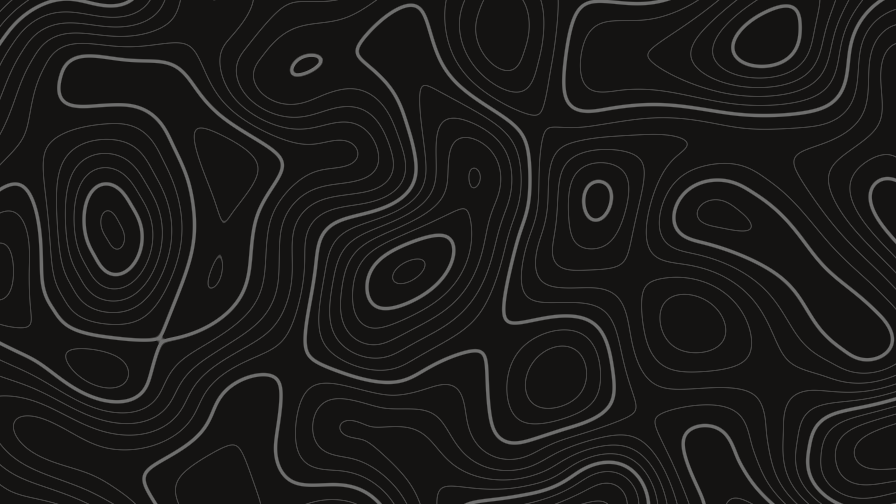
Give the GLSL for this pattern, as a Shadertoy shader.

```glsl
#define HILL_FREQ 3.1        // hills per canvas height
#define BASIN_FREQ 1.5       // broad undulation
#define BASIN_GAIN 0.45
#define WARP_AMOUNT 0.07
#define LEVEL_STEP 0.086     // height between contours
#define INDEX_EVERY 5.0      // each n-th contour is bold
#define LEVEL_SHIFT 0.15
#define THIN_WIDTH 0.0013
#define BOLD_WIDTH 0.0068
#define GROUND_COLOR vec3(0.080, 0.075, 0.071)
#define LINE_COLOR vec3(0.435, 0.435, 0.430)
#define MAP_ORIGIN vec2(7.3, 4.1)

// Unit gradient at a lattice point, from an integer hash
vec2 latticeGradient(ivec2 cell) {
    uint h = uint(cell.x + 512) * 1597u ^ uint(cell.y + 512) * 51749u;
    h = (h ^ (h >> 15)) * 73244475u;
    h = (h ^ (h >> 13)) * 73244475u;
    h ^= h >> 16;
    float angle = float(h & 65535u) / 65536.0 * 6.28319;
    return vec2(cos(angle), sin(angle));
}

float cornerValue(ivec2 cell, vec2 f, ivec2 corner) {
    return dot(latticeGradient(cell + corner), f - vec2(corner));
}

// Gradient noise with a quintic fade
float gradientNoise(vec2 p) {
    ivec2 cell = ivec2(floor(p));
    vec2 f = fract(p);
    vec2 u = f * f * f * (f * (f * 6.0 - 15.0) + 10.0);
    float bottom = mix(cornerValue(cell, f, ivec2(0, 0)), cornerValue(cell, f, ivec2(1, 0)), u.x);
    float top = mix(cornerValue(cell, f, ivec2(0, 1)), cornerValue(cell, f, ivec2(1, 1)), u.x);
    return mix(bottom, top, u.y);
}

// Terrain: warped hills over rotated, broader basins
float terrain(vec2 p) {
    vec2 bend = vec2(gradientNoise(p * 2.1 + 31.7), gradientNoise(p * 2.1 + 63.2));
    p += WARP_AMOUNT * bend;
    vec2 turned = mat2(0.8, 0.6, -0.6, 0.8) * p;
    return gradientNoise(turned * HILL_FREQ)
         + BASIN_GAIN * gradientNoise(p * BASIN_FREQ + 17.4);
}

// Canvas distance to the nearest multiple of spacing
float contourDistance(float height, float spacing, float slope) {
    return abs(fract(height / spacing + 0.5) - 0.5) * spacing / slope;
}

// Share of a pixel-wide filter covered by a line
float lineCoverage(float dist, float width, float filterSize) {
    float halfWidth = 0.5 * width;
    float halfFilter = 0.5 * filterSize;
    float overlap = min(dist + halfFilter, halfWidth) - max(dist - halfFilter, -halfWidth);
    return clamp(overlap / filterSize, 0.0, 1.0);
}

void mainImage(out vec4 fragColor, in vec2 fragCoord) {
    float pixel = 1.0 / iResolution.y;
    vec2 p = fragCoord * pixel + MAP_ORIGIN;

    // Height and local slope
    vec2 e = vec2(0.003, 0.0);
    float height = terrain(p) + LEVEL_SHIFT;
    vec2 grad = vec2(terrain(p + e.xy) - terrain(p - e.xy),
                     terrain(p + e.yx) - terrain(p - e.yx)) / (2.0 * e.x);
    float slope = max(length(grad), 0.3);

    // Thin contours and bold index contours
    float thinDist = contourDistance(height, LEVEL_STEP, slope);
    float boldDist = contourDistance(height, LEVEL_STEP * INDEX_EVERY, slope);
    float thin = lineCoverage(thinDist, THIN_WIDTH, pixel * 1.2);
    float bold = lineCoverage(boldDist, BOLD_WIDTH, pixel * 1.2);

    fragColor = vec4(mix(GROUND_COLOR, LINE_COLOR, max(thin, bold)), 1.0);
}
```
